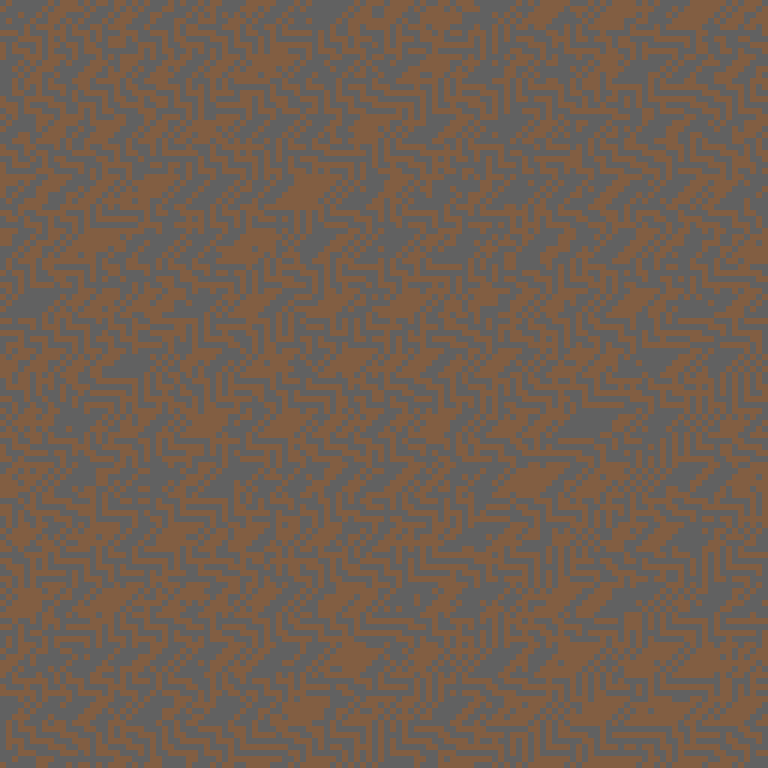
A three.js fragment shader for this pattern:

```glsl
// Two-tone woven grid of 128 x 128 square cells: a diagonal sequence of solid
// and alternating runs is inverted by a row sequence of the same kind, which
// gives slanted lozenges between stair lines, broken up by scattered stray cells.

varying vec2 vUv;

float hash(float n, float seed) {
  vec2 p = fract(vec2(n * 0.1031, seed * 0.1137 + n * 0.0973));
  p += dot(p, p.yx + 33.33);
  return fract((p.x + p.y) * p.x * 17.31);
}

float cellHash(vec2 cell) {
  vec3 p = fract(cell.xyx * vec3(0.1031, 0.1030, 0.0973));
  p += dot(p, p.yzx + 33.33);
  return fract((p.x + p.y) * p.z);
}

// One binary sequence: each block has a solid run, then an alternating run.
float runs(float n, float period, float solid, float vary, float seed) {
  float block = floor((n + 0.5) / period);
  float i = n - ceil(block * period - 0.5);
  float value = step(0.5, hash(block + 40.0, seed));
  float solidLength = solid + floor(vary * hash(block + 90.0, seed + 5.0));
  float alternate = max(i - solidLength + 1.0, 0.0);
  // A few irregular threads inside the alternating run
  float slip = step(1.0, alternate) * step(hash(n + 300.0, seed + 9.0), 0.07 * vary);
  return mod(value + alternate + slip, 2.0);
}

// Colour index of a cell: slanted threads inverted by the row sequence
float weave(vec2 cell) {
  float slanted = runs(cell.x - cell.y + 160.0, 12.4, 3.0, 3.0, 3.0);
  float row = runs(cell.y + 3.0, 9.75, 5.0, 0.0, 17.0);
  float stray = step(cellHash(cell + 7.0), 0.085);
  return mod(slanted + row + stray, 2.0);
}

void main() {
  vec2 p = vUv * 128.0 - 0.5;
  vec2 cell = floor(p);
  // Narrow blend across the cell borders
  vec2 blend = smoothstep(0.44, 0.56, p - cell);
  float lower = mix(weave(cell), weave(cell + vec2(1.0, 0.0)), blend.x);
  float upper = mix(weave(cell + vec2(0.0, 1.0)), weave(cell + 1.0), blend.x);

  vec3 gray = vec3(0.38);
  vec3 brown = vec3(0.51, 0.37, 0.26);
  gl_FragColor = vec4(mix(gray, brown, mix(lower, upper, blend.y)), 1.0);
}
```
